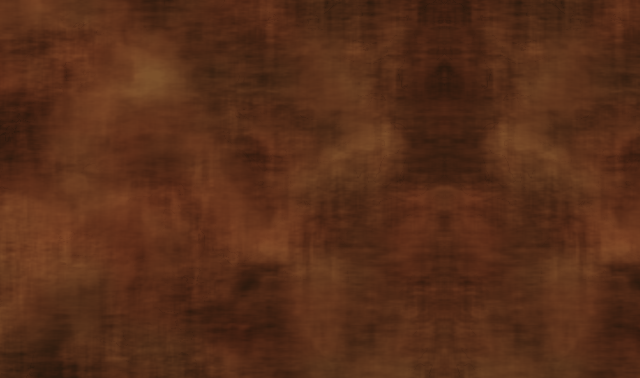
A WebGL 2 fragment shader for this texture:

```glsl
#version 300 es
precision highp float;

#define MIRROR_X 1.176
#define CLOUD_SCALE vec2(3.5, 4.8)
#define CLOUD_CONTRAST 2.15
#define PATCH_CONTRAST 0.20
#define BRUSH_CONTRAST 0.55
#define RELIEF_CONTRAST 0.34
#define CRACK_DEPTH 0.16
#define MEAN_TONE 0.45
#define HUE_SHIFT 0.36

uniform vec2 u_resolution;
out vec4 fragColor;

float hash(vec2 cell) {
  uvec2 q = uvec2(ivec2(cell) + 4096) * uvec2(1597u, 3571u);
  uint h = (q.x ^ (q.y << 7)) * 747796405u + 2891336u;
  h = ((h >> 15) ^ h) * 277803u;
  h = ((h >> 13) ^ h) * 747796405u;
  return float((h >> 8) & 65535u) / 65535.0;
}

float noise(vec2 p) {
  vec2 i = floor(p), f = fract(p);
  f = f * f * f * (f * (f * 6.0 - 15.0) + 10.0);
  return mix(mix(hash(i), hash(i + vec2(1, 0)), f.x),
             mix(hash(i + vec2(0, 1)), hash(i + vec2(1, 1)), f.x), f.y);
}

float fbm(vec2 p, int octaves) {
  float sum = 0.0, total = 0.0, weight = 0.5;
  for (int i = 0; i < octaves; i++) {
    sum += weight * noise(p);
    total += weight;
    p = p * 2.03 + vec2(17.3, 9.1);
    weight *= 0.5;
  }
  return sum / total;
}

// Height of the plaster surface, stretched sideways
float plaster(vec2 p) {
  return fbm(p * vec2(26.0, 48.0) + 71.0, 3);
}

// Dark to light rust brown
vec3 rust(float tone) {
  vec3 base = vec3(0.25, 0.13, 0.07);
  return base + vec3(0.20, 0.09, 0.05) * tone
              + vec3(0.0, 0.04, 0.02) * tone * tone;
}

void main() {
  vec2 p = gl_FragCoord.xy / u_resolution.y;
  p.x = abs(p.x - MIRROR_X);

  // Broad clouds with wandering borders
  vec2 warp = vec2(fbm(p * 5.0 + 31.0, 4), fbm(p * 5.0 + 57.0, 4)) - 0.5;
  vec2 q = p + 0.16 * warp;
  float cloud = fbm(q * CLOUD_SCALE + 5.0, 5) - 0.5;
  float tone = MEAN_TONE + CLOUD_CONTRAST * cloud;

  // Smeared patches with ragged edges
  float ragged = fbm(p * vec2(30.0, 24.0) + 13.0, 3) - 0.5;
  float smear = noise(q * vec2(9.0, 7.0) + 41.0) + 0.35 * ragged;
  tone += PATCH_CONTRAST * (smoothstep(0.38, 0.68, smear) - 0.47);

  // Dry brush marks: level in the dark areas, upright elsewhere
  float darkness = smoothstep(0.08, -0.10, cloud);
  float level = fbm(p * vec2(15.0, 80.0) + 23.0, 3) - 0.5;
  float upright = fbm(p * vec2(52.0, 9.0) + 87.0, 3) - 0.5;
  float wear = smoothstep(0.30, 0.68, fbm(p * 6.0 + 63.0, 3));
  tone += BRUSH_CONTRAST * (level * mix(0.35, 0.9, darkness)
                          + upright * mix(0.35, 1.0, wear));

  // Raised plaster lit from the upper side
  float relief = plaster(p) - plaster(p + vec2(0.003, 0.006));
  tone += RELIEF_CONTRAST * relief * mix(0.6, 1.6, wear);

  // Fine broken cracks in the worn areas
  float vein = abs(fbm(q * vec2(17.0, 25.0) + 19.0, 4) - 0.5);
  float broken = smoothstep(0.48, 0.68, noise(p * 19.0 + 7.0));
  tone -= CRACK_DEPTH * broken * wear * (1.0 - smoothstep(0.0, 0.022, vein));

  // Drift between red and olive brown
  vec3 color = rust(clamp(tone, -0.38, 1.25));
  float hue = fbm(p * vec2(4.0, 5.0) + 97.0, 4) - 0.5;
  color *= 1.0 + HUE_SHIFT * hue * vec3(-0.35, 0.55, 0.45);

  fragColor = vec4(color, 1.0);
}
```
